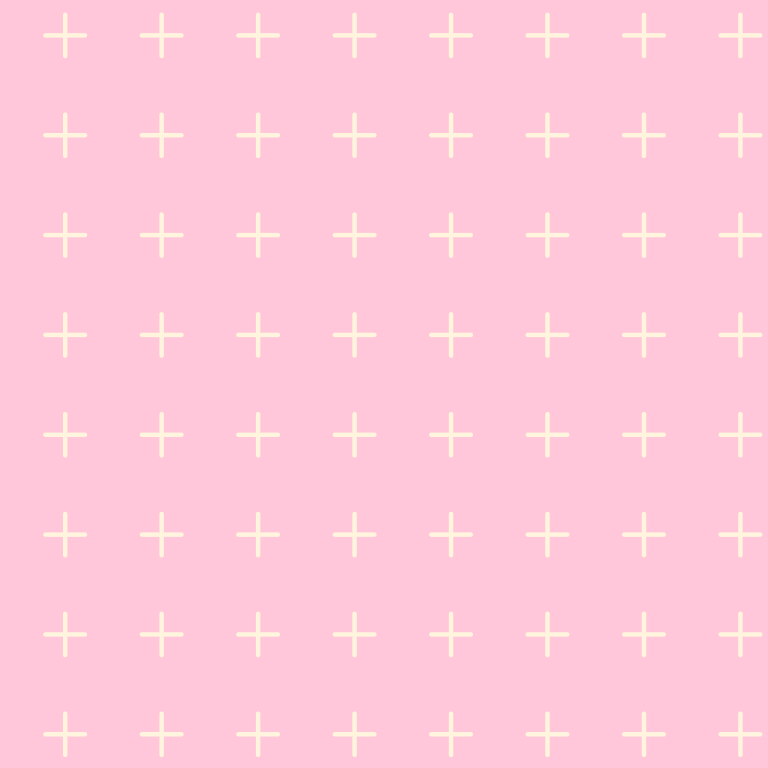
Write a WebGL 1 fragment shader that draws this pattern.

```glsl
precision highp float;
// A regular grid of thin cream plus signs on a flat pink ground.
// Space is folded into cells around each plus, and every plus is the
// union of two round-capped strokes given by a segment distance.

uniform vec2 u_resolution;

const vec3 PINK = vec3(1.0, 0.78, 0.85);
const vec3 CREAM = vec3(1.0, 0.96, 0.87);

const vec2 PITCH = vec2(0.1256, 0.1300);        // spacing of the pluses
const vec2 FIRST_CENTER = vec2(0.0849, 0.0439); // lower left plus
const vec2 ARM_REACH = vec2(0.0286, 0.0297);    // center to tip, cap included
const float STROKE_RADIUS = 0.0029;

// Offset from the nearest plus center.
vec2 foldToCell(vec2 p, vec2 firstCenter, vec2 pitch) {
  return (fract((p - firstCenter) / pitch + 0.5) - 0.5) * pitch;
}

// Distance to a round-capped stroke centered on the origin along x.
float strokeDistance(vec2 p, float reach, float radius) {
  float overshoot = max(abs(p.x) - (reach - radius), 0.0);
  return length(vec2(overshoot, p.y)) - radius;
}

float plusDistance(vec2 p, vec2 reach, float radius) {
  float horizontal = strokeDistance(p, reach.x, radius);
  float vertical = strokeDistance(p.yx, reach.y, radius);
  return min(horizontal, vertical);
}

// Coverage of a shape, smoothed over about one pixel.
float coverage(float distance, float pixel) {
  return clamp(0.5 - distance / pixel, 0.0, 1.0);
}

void main() {
  vec2 p = gl_FragCoord.xy / u_resolution;
  float pixel = 1.0 / min(u_resolution.x, u_resolution.y);

  vec2 cell = foldToCell(p, FIRST_CENTER, PITCH);
  float plus = plusDistance(cell, ARM_REACH, STROKE_RADIUS);

  vec3 color = mix(PINK, CREAM, coverage(plus, pixel));
  gl_FragColor = vec4(color, 1.0);
}
```
